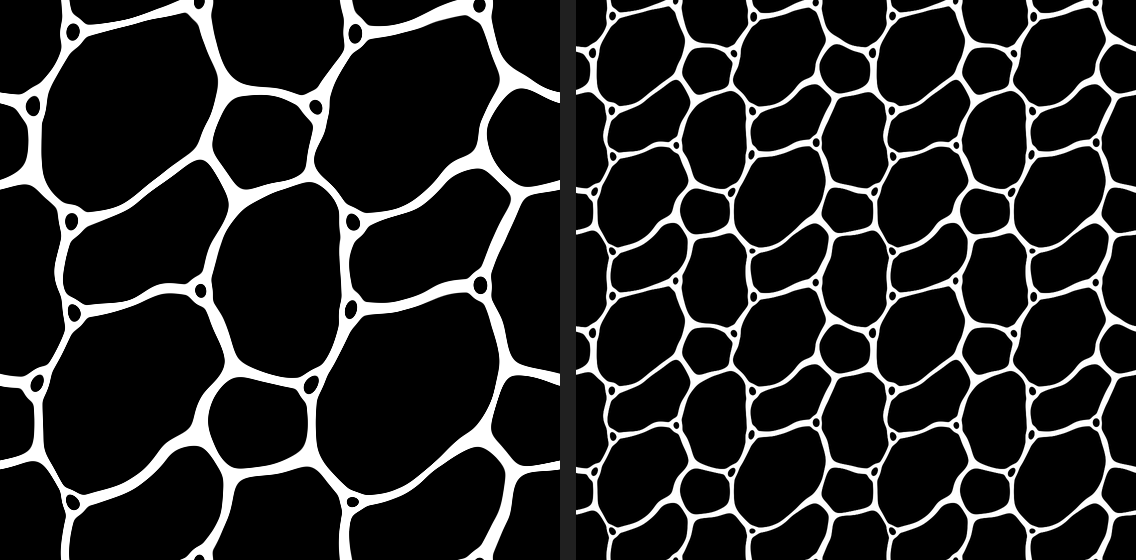
Left: one tile. Right: repeated 2 by 2.
This pattern is drawn by a Shadertoy shader. Its source:

```glsl
// A seamless net of white walls between rounded black cells, with small pores.
// Four bar-shaped cells form a repeating motif; walls run where the two nearest
// bars are equally far, pores sit where three meet, and wrapped noise bends all.
#define REPEATS 2.0       // motifs across the canvas (whole number)
#define WALL 0.0165       // half width of a wall, in motif units
#define WALL_VARIATION 0.8
#define ROUNDING 0.031    // softness of the cell corners
#define PORE 0.025        // pore radius
#define PORE_RIM 0.046    // outer radius of the wall around a pore
#define BEND 0.040        // strength of the outline distortion
#define BEND_CELLS 14.0   // noise cells across the canvas (whole number)
#define WIDTH_CELLS 17.0  // same, for the wall width

const vec3 CELL_COLOR = vec3(0.0);
const vec3 WALL_COLOR = vec3(1.0);

// Motif bars: centre xy, half axis zw; the second one is the small cell
const int SMALL = 1;
const vec4 BARS[4] = vec4[4](
    vec4(0.456, 0.590, 0.052, 0.098),
    vec4(0.924, 0.492, 0.000, 0.001),
    vec4(0.534, 0.154, 0.130, 0.117),
    vec4(0.010, 0.997, 0.000, 0.156));
const float RADII[4] = float[4](0.299, 0.221, 0.195, 0.229);

float hash(vec2 p) {
    return fract(sin(dot(p, vec2(127.1, 311.7))) * 43758.5453);
}

// Value noise that wraps after "cells" steps
float wrapNoise(vec2 uv, float cells, float seed) {
    vec2 p = uv * cells;
    vec2 i = floor(p), f = fract(p);
    f = f * f * (3.0 - 2.0 * f);
    vec2 a = mod(i, cells) + seed, b = mod(i + 1.0, cells) + seed;
    return mix(mix(hash(a), hash(vec2(b.x, a.y)), f.x),
               mix(hash(vec2(a.x, b.y)), hash(b), f.x), f.y);
}

// Distance to a segment through the origin with half axis h
float segmentDistance(vec2 p, vec2 h) {
    return length(p - h * clamp(dot(p, h) / dot(h, h), -1.0, 1.0));
}

float smoothMin(float a, float b, float k) {
    float h = max(k - abs(a - b), 0.0) / k;
    return min(a, b) - 0.25 * k * h * h;
}

// Signed distance to the net, negative inside the walls
float net(vec2 uv) {
    vec2 bend = vec2(wrapNoise(uv, BEND_CELLS, 3.0), wrapNoise(uv, BEND_CELLS, 41.0)) - 0.5;
    vec2 p = uv * REPEATS + BEND * bend;

    // Three nearest bars, sorted
    vec3 near = vec3(9.0);
    float smallDistance = 9.0;
    vec2 fromSmall = vec2(0.0);
    for (int i = 0; i < 4; i++) {
        vec2 v = p - BARS[i].xy;
        v -= floor(v + 0.5);
        float d = segmentDistance(v, BARS[i].zw) - RADII[i];
        if (i == SMALL) {
            smallDistance = d;
            fromSmall = v;
        }
        if (d < near.x) near = vec3(d, near.xy);
        else if (d < near.y) near = vec3(near.x, d, near.y);
        else if (d < near.z) near.z = d;
    }

    // Walls with rounded corners and uneven width
    vec2 gaps = near.yz - near.x;
    float wall = -0.5 * ROUNDING * log(exp(-gaps.x / ROUNDING) + exp(-gaps.y / ROUNDING));
    float widthNoise = wrapNoise(uv, WIDTH_CELLS, 77.0) - 0.5;
    float solid = wall - WALL * (1.0 + WALL_VARIATION * widthNoise);

    // Pores: around the small cell only its upper right corner has one
    bool barred = smallDistance <= near.z && fromSmall.x + fromSmall.y < 0.2;
    if (!barred) {
        float ring = length(near - dot(near, vec3(1.0)) / 3.0) / 1.22;
        float size = 1.0 + 0.4 * (wrapNoise(uv, BEND_CELLS, 19.0) - 0.5);
        solid = smoothMin(solid, ring - PORE_RIM, 0.02);
        solid = max(solid, PORE * size - ring);
    }
    return solid;
}

void mainImage(out vec4 fragColor, in vec2 fragCoord) {
    vec2 uv = fragCoord / iResolution.xy;
    float pixel = REPEATS / iResolution.y;
    float cover = 1.0 - smoothstep(-0.5 * pixel, 0.5 * pixel, net(uv));
    fragColor = vec4(mix(CELL_COLOR, WALL_COLOR, cover), 1.0);
}
```
